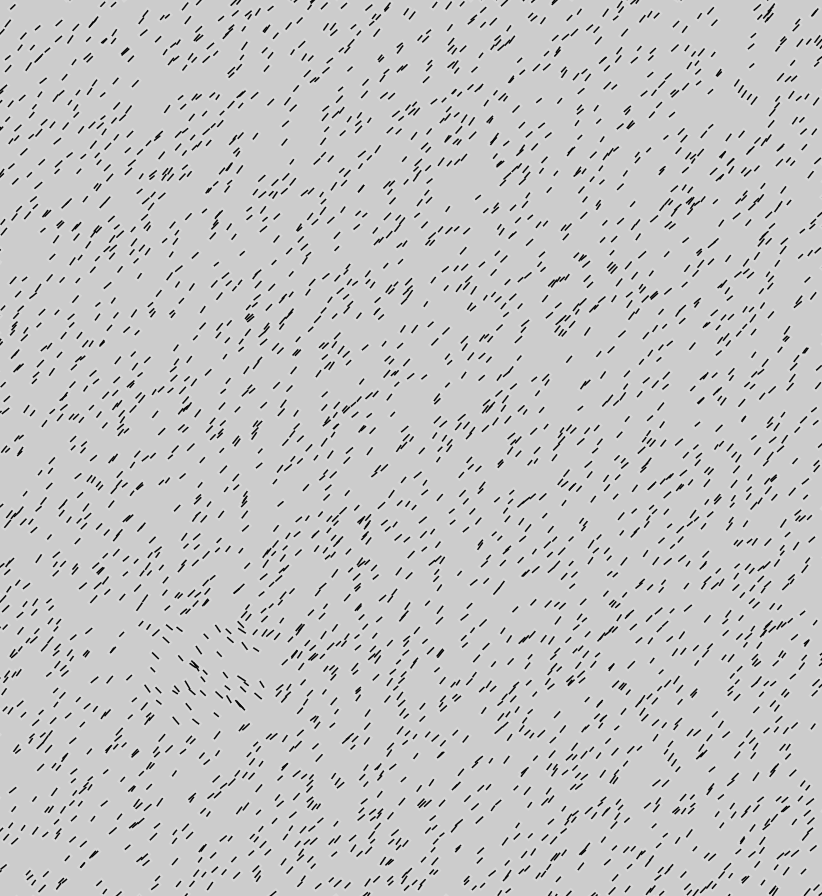
Write a WebGL 1 fragment shader that draws this pattern.

```glsl
precision highp float;

uniform vec2 u_resolution;

// Lengths are fractions of the canvas height, angles are radians
const vec3 PAPER = vec3(0.80);
const vec3 HALO = vec3(0.84);
const vec3 INK = vec3(0.02);

const float CELLS = 57.0;            // scatter cells per canvas height
const int DASHES_PER_CELL = 3;
const float DASH_CHANCE = 0.32;
const float DASH_LENGTH = 0.0092;
const float LENGTH_SPREAD = 0.0022;
const float DASH_WIDTH = 0.0017;
const float HALO_REACH = 0.0023;

const float FIELD_ANGLE = 0.82;
const float FIELD_SPREAD = 0.15;
const vec2 PATCH_CENTER = vec2(0.228, 0.249);
const float PATCH_RADIUS = 0.068;
const float PATCH_ANGLE = -0.80;
const float PATCH_SPREAD = 0.24;

// Three random values in 0..1 from a point
vec3 hash3(vec2 p) {
    vec3 q = fract(p.xyx * vec3(0.1031, 0.1030, 0.0973));
    q += dot(q, q.yxz + 33.33);
    return fract((q.xxy + q.yzz) * q.zyx);
}

// Share of a pixel at offset x lying inside the span -halfSize..halfSize
float spanCover(float x, float halfSize, float pixel) {
    float lo = max(-halfSize, x - 0.5 * pixel);
    float hi = min(halfSize, x + 0.5 * pixel);
    return max(hi - lo, 0.0) / pixel;
}

float boxCover(vec2 p, vec2 halfSize, float pixel) {
    return spanCover(p.x, halfSize.x, pixel) * spanCover(p.y, halfSize.y, pixel);
}

// Dash direction: the round patch leans against the field
float dashAngle(vec2 center, float jitter) {
    bool inPatch = distance(center, PATCH_CENTER) < PATCH_RADIUS;
    float mean = inPatch ? PATCH_ANGLE : FIELD_ANGLE;
    float spread = inPatch ? PATCH_SPREAD : FIELD_SPREAD;
    return mean + spread * (2.0 * jitter - 1.0);
}

void main() {
    float pixel = 1.0 / u_resolution.y;
    vec2 uv = gl_FragCoord.xy * pixel;
    vec2 home = floor(uv * CELLS);
    float bare = 1.0;
    float halo = 0.0;

    // Random dashes of this cell and its neighbours
    for (int j = -1; j <= 1; j++) {
        for (int i = -1; i <= 1; i++) {
            vec2 cell = home + vec2(float(i), float(j));
            for (int k = 0; k < DASHES_PER_CELL; k++) {
                vec2 seed = cell + 20.0 + 131.0 * float(k);
                vec3 place = hash3(seed);
                if (place.z > DASH_CHANCE) continue;

                vec3 form = hash3(seed + vec2(517.0, 291.0));
                vec2 center = (cell + place.xy) / CELLS;
                float angle = dashAngle(center, form.x);
                vec2 along = vec2(cos(angle), sin(angle));
                vec2 offset = uv - center;
                vec2 local = vec2(dot(offset, along),
                                  dot(offset, vec2(-along.y, along.x)));

                float len = DASH_LENGTH + LENGTH_SPREAD * (2.0 * form.y - 1.0);
                vec2 halfSize = 0.5 * vec2(len, DASH_WIDTH);
                bare *= 1.0 - boxCover(local, halfSize, pixel);
                halo = max(halo, boxCover(local, halfSize + HALO_REACH, pixel));
            }
        }
    }

    // Light rim below, ink on top
    vec3 color = mix(PAPER, HALO, halo);
    gl_FragColor = vec4(mix(INK, color, bare), 1.0);
}
```
